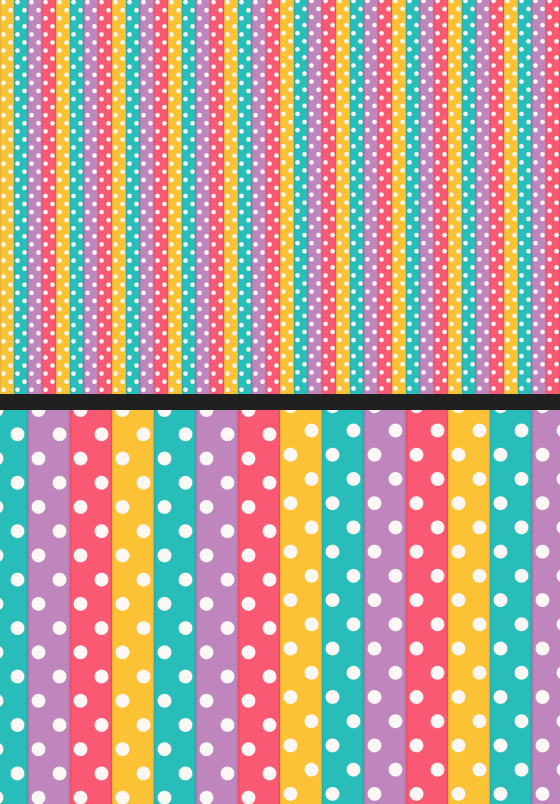
Top, the full canvas; bottom, a detail of the centre.
A Shadertoy shader for this pattern:

```glsl
// Vertical candy stripes in four colours, each carrying a zigzag of pale dots.
// Stripes come from floor/fract of x; each half of a stripe holds one column
// of dots, with the two columns staggered by half a row.

const float STRIPES      = 40.0;   // stripes across the canvas
const float ROW_PITCH    = 1.1536; // dot spacing down a column, in stripe widths
const float FIRST_ROW    = 0.73;   // first right-hand dot, below the top edge
const float DOT_RADIUS   = 0.164;
const float COLUMN_INSET = 0.25;   // dot column to stripe edge
const float PANEL_SHIFT  = 0.09;   // rise of the dots in the right half
const float SEAM_WIDTH   = 0.035;
const float SEAM_DARKEN  = 0.10;

const vec3 YELLOW = vec3(0.99, 0.76, 0.21);
const vec3 TEAL   = vec3(0.16, 0.74, 0.73);
const vec3 PURPLE = vec3(0.75, 0.52, 0.74);
const vec3 RED    = vec3(0.98, 0.35, 0.45);
const vec3 WHITE  = vec3(0.98, 0.97, 0.96);

vec3 stripeColor(float index) {
    float k = mod(index, 4.0);
    if (k < 0.5) return YELLOW;
    if (k < 1.5) return TEAL;
    if (k < 2.5) return PURPLE;
    return RED;
}

// Signed distance to the dot in this half of the stripe.
float dotDistance(vec2 p) {
    float x = fract(p.x);
    float rightSide = step(0.5, x);
    float dx = x - mix(COLUMN_INSET, 1.0 - COLUMN_INSET, rightSide);
    float panel = step(0.5 * STRIPES, p.x);
    float row = (p.y - FIRST_ROW + PANEL_SHIFT * panel) / ROW_PITCH
              + 0.5 * (1.0 - rightSide);
    float dy = (fract(row + 0.5) - 0.5) * ROW_PITCH;
    return length(vec2(dx, dy)) - DOT_RADIUS;
}

void mainImage(out vec4 fragColor, in vec2 fragCoord) {
    // One unit is a stripe width; y runs down from the top edge.
    float pixel = STRIPES / iResolution.x;
    vec2 p = vec2(fragCoord.x, iResolution.y - fragCoord.y) * pixel;

    // Stripes, blended over one pixel at the nearest boundary.
    float boundary = floor(p.x + 0.5);
    float edge = p.x - boundary;
    vec3 color = mix(stripeColor(boundary - 1.0), stripeColor(boundary),
                     clamp(edge / pixel + 0.5, 0.0, 1.0));

    // Faint dark seam between stripes.
    float seam = 1.0 - smoothstep(0.0, SEAM_WIDTH + pixel, abs(edge));
    color *= 1.0 - SEAM_DARKEN * seam;

    // Pale dots.
    float coverage = 1.0 - smoothstep(-0.7 * pixel, 0.7 * pixel, dotDistance(p));
    fragColor = vec4(mix(color, WHITE, coverage), 1.0);
}
```
